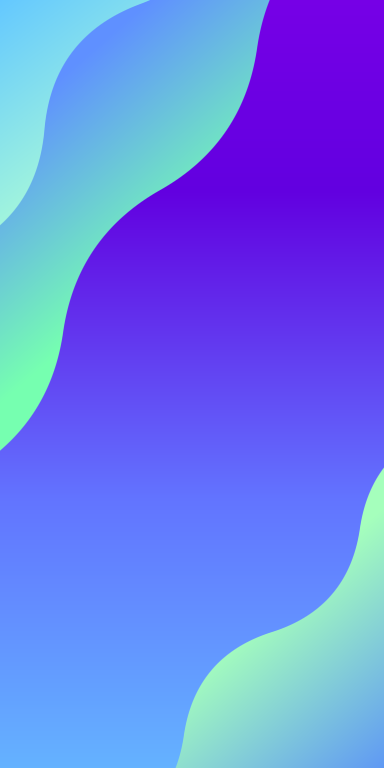
This background is drawn by a Shadertoy shader. Its source:

```glsl
// Wavy diagonal gradient bands in two corners over a violet to sky-blue backdrop

#define WAVE_DEPTH_CORNER 0.065
#define WAVE_DEPTH_BAND   0.055
#define WAVE_DEPTH_LOWER  0.0555
#define RAMP_AXIS_CORNER  vec2(0.60, 0.80)
#define RAMP_AXIS_BAND    vec2(0.65, 0.76)
#define EDGE_SOFTNESS     0.75

const vec3 VIOLET     = vec3(0.463, 0.000, 0.902);
const vec3 INDIGO     = vec3(0.384, 0.000, 0.878);
const vec3 PERIWINKLE = vec3(0.384, 0.455, 1.000);
const vec3 SKY        = vec3(0.392, 0.698, 1.000);
const vec3 CYAN       = vec3(0.392, 0.784, 1.000);
const vec3 PALE_MINT  = vec3(0.635, 0.961, 0.863);
const vec3 BLUE       = vec3(0.373, 0.565, 1.000);
const vec3 GREEN      = vec3(0.463, 1.000, 0.690);
const vec3 LIME       = vec3(0.647, 1.000, 0.737);
const vec3 DEEP_BLUE  = vec3(0.373, 0.600, 0.957);

// Linear 0..1 ramp between two values
float ramp(float from, float to, float x) {
    return clamp((x - from) / (to - from), 0.0, 1.0);
}

// Signed offset from a line of alternating parabolic arcs; negative is upper left
float waveEdge(vec2 p, vec2 node, vec2 along, float halfWave, float depth) {
    vec2 q = p - node;
    float s = dot(q, along) / halfWave;
    float t = fract(s);
    float side = 2.0 * mod(floor(s), 2.0) - 1.0;
    return dot(q, vec2(along.y, -along.x)) - depth * side * 4.0 * t * (1.0 - t);
}

// Smooth coverage of the negative side of an edge
float coverage(float d) {
    float soft = EDGE_SOFTNESS / iResolution.x;
    return 1.0 - smoothstep(-soft, soft, d);
}

// Vertical backdrop with three segments; y runs downward from 0 to 2
vec3 backdrop(float y) {
    vec3 color = mix(VIOLET, INDIGO, ramp(0.0, 0.5, y));
    color = mix(color, PERIWINKLE, ramp(0.5, 1.30, y));
    return mix(color, SKY, ramp(1.30, 2.0, y));
}

void mainImage(out vec4 fragColor, in vec2 fragCoord) {
    // Canvas units: x spans 0..1, y spans 0..2 from the top
    vec2 uv = fragCoord / iResolution.xy;
    vec2 p = vec2(uv.x, 2.0 * (1.0 - uv.y));
    float diagonal = dot(p, RAMP_AXIS_BAND);
    vec3 color = backdrop(p.y);

    // Wide upper band
    float band = waveEdge(p, vec2(0.417, 0.495), vec2(-0.564, 0.826), 0.448, WAVE_DEPTH_BAND);
    color = mix(color, mix(BLUE, GREEN, ramp(0.255, 0.80, diagonal)), coverage(band));

    // Upper-left corner
    float corner = waveEdge(p, vec2(0.365, 0.0105), vec2(-0.606, 0.795), 0.411, WAVE_DEPTH_CORNER);
    float cornerRamp = ramp(0.0, 0.48, dot(p, RAMP_AXIS_CORNER));
    color = mix(color, mix(CYAN, PALE_MINT, cornerRamp), coverage(corner));

    // Lower-right corner
    float lower = waveEdge(p, vec2(0.708, 1.646), vec2(-0.648, 0.762), 0.354, WAVE_DEPTH_LOWER);
    color = mix(color, mix(LIME, DEEP_BLUE, ramp(1.654, 2.169, diagonal)), coverage(-lower));

    fragColor = vec4(color, 1.0);
}
```
